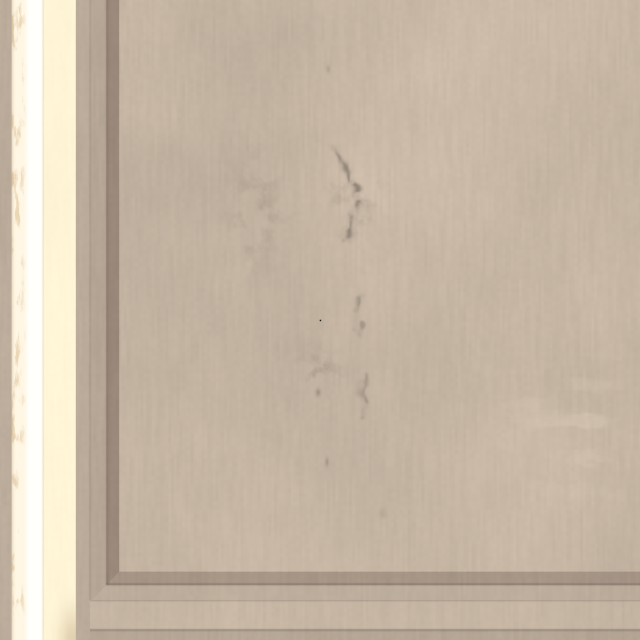
Give the GLSL for this texture, as a Shadertoy shader.

```glsl
// Aged plaster panel in a stepped moulding, beside a brightly lit strip on the left.
// Nested corner rectangles form the moulding; value noise gives cloudy tone, fine
// vertical grain and broken stains along short curved strokes.
#define PLASTER vec3(0.775, 0.710, 0.640)
#define SHADOW vec3(0.605, 0.535, 0.480)
#define CREAM vec3(1.000, 0.960, 0.840)
#define GLOW vec3(1.000, 1.000, 0.990)
#define CLOUD_AMOUNT 0.085
#define GRAIN_AMOUNT 0.030
#define STAIN_AMOUNT 0.24

float hash(vec2 p) {
    return fract(sin(dot(p, vec2(127.1, 311.7))) * 43758.5453);
}

float noise(vec2 p) {
    vec2 i = floor(p), f = fract(p);
    f = f * f * (3.0 - 2.0 * f);
    return mix(mix(hash(i), hash(i + vec2(1, 0)), f.x),
               mix(hash(i + vec2(0, 1)), hash(i + vec2(1, 1)), f.x), f.y);
}

float fbm(vec2 p) {
    float sum = 0.0, amp = 0.5;
    for (int i = 0; i < 5; i++) {
        sum += amp * noise(p);
        p = mat2(1.6, 1.2, -1.2, 1.6) * p + 7.3;
        amp *= 0.5;
    }
    return sum;
}

// Antialiased step and thin line
float edge(float e, float x) {
    float w = 0.75 / iResolution.y;
    return smoothstep(e - w, e + w, x);
}

float line(float center, float width, float x) {
    return exp(-pow((x - center) / width, 2.0));
}

// Region right of and above a corner
float corner(vec2 p, vec2 c) {
    return edge(c.x, p.x) * edge(c.y, p.y);
}

float stroke(vec2 p, vec2 a, vec2 b, float width) {
    vec2 d = b - a;
    float t = clamp(dot(p - a, d) / dot(d, d), 0.0, 1.0);
    float r = length(p - a - d * t) / width;
    return exp(-r * r);
}

float blot(vec2 p, vec2 c, vec2 size) {
    vec2 q = (p - c) / size;
    return exp(-dot(q, q));
}

float stains(vec2 p) {
    vec2 q = p + 0.014 * (vec2(noise(p * 65.0), noise(p * 65.0 + 19.0)) - 0.5);
    float s = stroke(q, vec2(0.521, 0.770), vec2(0.538, 0.738), 0.0055);
    s = max(s, stroke(q, vec2(0.538, 0.738), vec2(0.562, 0.688), 0.0060));
    s = max(s, 0.8 * stroke(q, vec2(0.562, 0.688), vec2(0.542, 0.628), 0.0055));
    s = max(s, 0.6 * stroke(q, vec2(0.562, 0.536), vec2(0.560, 0.480), 0.0065));
    s = max(s, 0.5 * stroke(q, vec2(0.566, 0.412), vec2(0.568, 0.350), 0.0050));
    s *= 0.25 + 0.95 * smoothstep(0.25, 0.75, noise(p * vec2(120.0, 85.0)));
    s += 0.70 * blot(p, vec2(0.497, 0.387), vec2(0.004, 0.006));
    s += 0.60 * blot(p, vec2(0.511, 0.278), vec2(0.003, 0.007));
    s += 0.45 * blot(p, vec2(0.513, 0.892), vec2(0.003, 0.006));
    s += 0.30 * blot(p, vec2(0.598, 0.198), vec2(0.006, 0.008));
    // Faint mottled halos
    float halo = blot(p, vec2(0.50, 0.41), vec2(0.028, 0.045))
               + blot(p, vec2(0.555, 0.69), vec2(0.035, 0.055))
               + 0.7 * blot(p, vec2(0.40, 0.66), vec2(0.04, 0.08));
    return s + 0.55 * halo * smoothstep(0.45, 0.72, fbm(p * 38.0));
}

void mainImage(out vec4 fragColor, in vec2 fragCoord) {
    vec2 p = fragCoord / iResolution.xy;
    float cloud = fbm(p * vec2(5.0, 4.2) + 2.0) - 0.48;
    float grain = noise(p * vec2(230.0, 22.0)) + 0.6 * noise(p * vec2(150.0, 150.0)) - 0.8;

    // Outer frame: stile and bottom rail
    vec3 col = mix(PLASTER * 0.945, PLASTER, edge(0.1406, p.x));
    float rail = edge(0.1406, p.x);
    col = mix(col, PLASTER * 0.91, rail * (1.0 - edge(0.0169, p.y)));
    col *= 1.0 - 0.13 * rail * line(0.0155, 0.0022, p.y);
    col *= 1.0 - 0.12 * rail * line(0.0620, 0.0020, p.y);

    // Moulding steps, with a mitred change of tone at the corner
    float upright = edge(0.0, (p.y - 0.1068) * 0.95 - (p.x - 0.1862));
    col = mix(col, PLASTER * mix(0.955, 0.915, upright), corner(p, vec2(0.1406, 0.0625)));
    col *= 1.0 - 0.07 * line(0.1406, 0.0018, p.x) * edge(0.0625, p.y);
    vec3 recess = mix(mix(SHADOW, PLASTER, 0.28), SHADOW, upright);
    col = mix(col, recess, corner(p, vec2(0.1660, 0.0865)));
    col *= 1.0 - 0.17 * line(0.0868, 0.0020, p.y) * edge(0.166, p.x);
    col *= 1.0 - 0.07 * line(0.1675, 0.0030, p.x) * edge(0.0865, p.y);

    // Recessed panel with soft tonal drift
    float panel = corner(p, vec2(0.1862, 0.1068));
    vec3 field = PLASTER * (1.0 + 0.018 * blot(p, vec2(0.70, 0.60), vec2(0.28, 0.35)));
    field *= 1.0 - 0.035 * blot(p, vec2(0.24, 0.70), vec2(0.12, 0.10));
    float streak = smoothstep(0.48, 0.72, fbm(p * vec2(12.0, 38.0)));
    field += 0.035 * streak * blot(p, vec2(0.92, 0.34), vec2(0.13, 0.09));
    field *= 1.0 - STAIN_AMOUNT * stains(p);
    col = mix(col, field, panel);
    col *= 1.0 + CLOUD_AMOUNT * cloud * mix(0.6, 1.3, panel) + GRAIN_AMOUNT * grain;

    // Lit strip: mottled cream, white core, smooth cream board
    float chips = smoothstep(0.52, 0.75, fbm(p * vec2(110.0, 32.0)));
    vec3 lit = mix(vec3(1.0, 0.965, 0.89), GLOW, smoothstep(0.034, 0.048, p.x));
    lit *= 1.0 - vec3(0.08, 0.13, 0.20) * chips * (1.0 - smoothstep(0.030, 0.044, p.x));
    lit *= 1.0 - vec3(0.07, 0.09, 0.11) * line(0.0185, 0.003, p.x);
    vec3 board = CREAM * (1.0 + 0.035 * cloud + 0.012 * grain);
    board *= 1.0 - vec3(0.12, 0.15, 0.18) * blot(p, vec2(0.115, 0.0), vec2(0.022, 0.045));
    lit = mix(lit, board, edge(0.0670, p.x));
    lit *= 1.0 - vec3(0.04, 0.07, 0.12) * line(0.0672, 0.0015, p.x);
    col = mix(col, lit, edge(0.0182, p.x) * (1.0 - edge(0.1185, p.x)));

    // Tiny dark fleck at the centre
    col *= 1.0 - 0.85 * blot(p, vec2(0.5007, 0.4993), vec2(0.0013));
    fragColor = vec4(clamp(col, 0.0, 1.0), 1.0);
}
```
